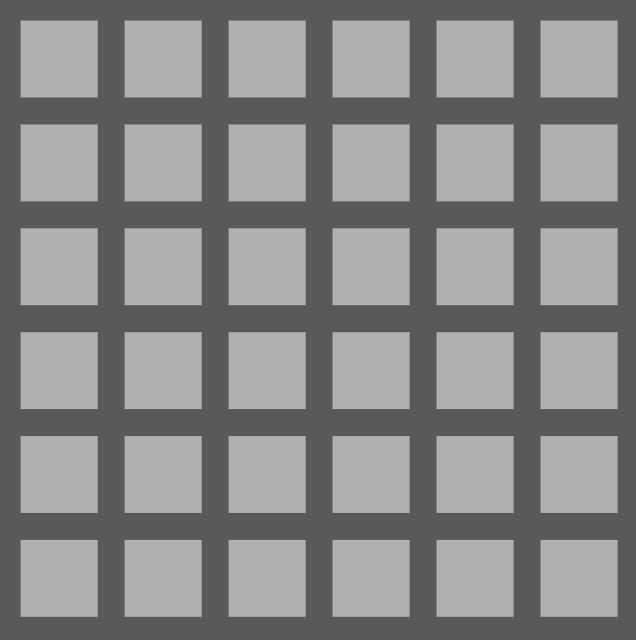
Reproduce this pattern procedurally as a WebGL 2 fragment shader.

```glsl
#version 300 es
precision highp float;
// Six by six grid of flat light grey squares on a dark grey ground.
// The canvas is folded into cells, and a box distance in each cell
// is turned into antialiased coverage.

#define PITCH        vec2(0.1635, 0.1623)  // spacing of squares, canvas fractions
#define FIRST_CENTER vec2(0.0930, 0.0963)  // center of the lower left square
#define SQUARE_SIZE  vec2(0.1212, 0.1201)  // width and height of a square
#define LIGHT_GREY   vec3(0.69)
#define DARK_GREY    vec3(0.35)

uniform vec2 u_resolution;
out vec4 fragColor;

// Signed distance to an axis-aligned box centered on the origin.
float boxDistance(vec2 p, vec2 halfSize) {
    vec2 d = abs(p) - halfSize;
    return length(max(d, 0.0)) + min(max(d.x, d.y), 0.0);
}

void main() {
    vec2 uv = gl_FragCoord.xy / u_resolution;

    // Position relative to the center of the nearest square.
    vec2 cell = (fract((uv - FIRST_CENTER) / PITCH + 0.5) - 0.5) * PITCH;

    // Measure in canvas heights so the edge width is equal on both axes.
    vec2 toHeights = vec2(u_resolution.x / u_resolution.y, 1.0);
    float dist = boxDistance(cell * toHeights, 0.5 * SQUARE_SIZE * toHeights);

    // One pixel wide edge ramp.
    float coverage = clamp(0.5 - dist * u_resolution.y, 0.0, 1.0);
    fragColor = vec4(mix(DARK_GREY, LIGHT_GREY, coverage), 1.0);
}
```
